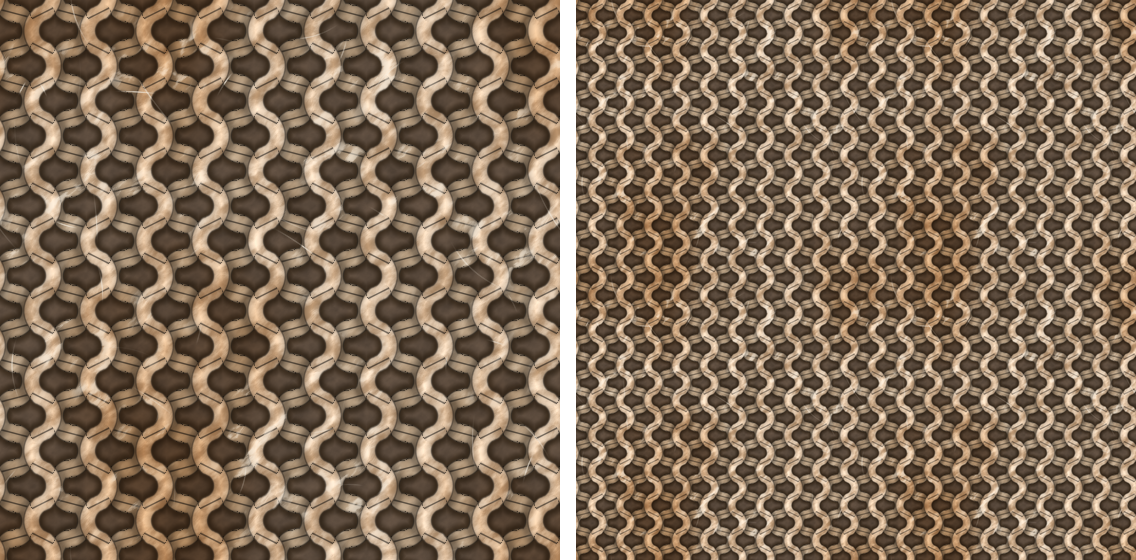
Left: one tile. Right: repeated 2 by 2.
A WebGL 1 fragment shader for this pattern:

```glsl
precision highp float;
uniform vec2 u_resolution;

#define COLUMNS 10.0
#define ROWS 8.0
#define HALF_PITCH 0.625     // half a wave, in column widths
#define RING_RADIUS 0.352
#define CORD 0.148           // half thickness of the cord
#define FRONT_SWING 0.195
#define BACK_SWING 0.27
#define OFFSET vec2(0.76, 0.70)
#define OUTLINE 0.035
#define SCRATCHES 44
#define STAIN 0.75

const float TAU = 6.2831853;

float hash(vec2 p) {
  return fract(sin(dot(p, vec2(127.1, 311.7))) * 43758.5453);
}

// Value noise that wraps after a whole number of cells
float noise(vec2 p, vec2 period) {
  vec2 i = floor(p), f = fract(p);
  f = f * f * (3.0 - 2.0 * f);
  vec2 a = mod(i, period), b = mod(i + 1.0, period);
  return mix(mix(hash(a), hash(vec2(b.x, a.y)), f.x),
             mix(hash(vec2(a.x, b.y)), hash(b), f.x), f.y);
}

float fbm(vec2 uv, vec2 cells) {
  float sum = 0.0, gain = 0.5;
  for (int i = 0; i < 4; i++) {
    sum += gain * noise(uv * cells, cells);
    cells *= 2.0;
    gain *= 0.5;
  }
  return sum / 0.9375;
}

// Round-ended arc, opening angle measured either side of +x
float arcDistance(vec2 q, float aperture) {
  vec2 u = vec2(abs(q.y), q.x);
  vec2 tip = vec2(sin(aperture), cos(aperture));
  float d = tip.y * u.x > tip.x * u.y ? length(u - tip * RING_RADIUS)
                                      : abs(length(u) - RING_RADIUS);
  return d - CORD;
}

// Column of alternating arcs: x = distance, y = gap to the seam between arcs
vec2 cordColumn(vec2 p, float swing, float aperture) {
  p.x -= floor(p.x + 0.5);
  float middle = floor(p.y / HALF_PITCH + 0.5);
  float d = 9.0, nearest = 9.0, second = 9.0;
  for (int i = -1; i <= 1; i++) {
    float k = middle + float(i);
    float side = mod(k, 2.0) < 0.5 ? -1.0 : 1.0;
    vec2 q = p - vec2(side * (swing - RING_RADIUS), k * HALF_PITCH);
    q.x *= side;
    float arc = arcDistance(q, aperture);
    float rank = length(q) + 8.0 * max(arc + 0.01, 0.0);
    d = min(d, arc);
    second = min(second, max(rank, nearest));
    nearest = min(nearest, rank);
  }
  return vec2(d, second - nearest);
}

// Rounded light across a cord, dark at its outline and seam
float cordShade(vec2 cord) {
  float dome = sqrt(clamp(-cord.x / CORD, 0.0, 1.0));
  float rim = smoothstep(0.0, OUTLINE, -cord.x);
  float seam = smoothstep(0.0, 0.05, cord.y);
  float hollow = smoothstep(0.0, 0.22, cord.y);
  return mix(0.66, 1.06, dome) * mix(0.5, 1.0, rim)
       * mix(0.5, 1.0, seam) * mix(0.88, 1.0, hollow);
}

// Thin curved scuffs scattered over the wrapped canvas
float scratches(vec2 uv) {
  float sum = 0.0;
  for (int i = 0; i < SCRATCHES; i++) {
    float id = float(i) + 1.0;
    vec2 d = uv - vec2(hash(vec2(id, 1.7)), hash(vec2(id, 5.3)));
    d -= floor(d + 0.5);
    float angle = TAU * hash(vec2(id, 9.1));
    float c = cos(angle), s = sin(angle);
    d = vec2(c * d.x + s * d.y, c * d.y - s * d.x);
    d.y += (hash(vec2(id, 3.9)) - 0.5) * 8.0 * d.x * d.x;
    float reach = mix(0.015, 0.09, pow(hash(vec2(id, 7.7)), 2.0));
    float fade = 1.0 - smoothstep(0.2 * reach, reach, abs(d.x));
    sum += fade * (1.0 - smoothstep(0.0003, 0.0022, abs(d.y))) * hash(vec2(id, 2.2));
  }
  return min(sum, 1.0);
}

void main() {
  vec2 uv = gl_FragCoord.xy / u_resolution;
  vec2 p = uv * vec2(COLUMNS, ROWS * 2.0 * HALF_PITCH) - OFFSET;
  float pixel = COLUMNS / u_resolution.x;

  // Wear: blotches, fine grain and slanted creases
  float blotch = smoothstep(0.38, 0.72, fbm(uv + 0.37, vec2(3.0)));
  float grain = fbm(uv, vec2(64.0));
  vec2 slant = vec2(uv.x + uv.y, uv.y - uv.x) + 0.03 * fbm(uv, vec2(14.0));
  float crease = fbm(slant, vec2(22.0, 46.0));
  float glint = smoothstep(0.56, 0.76, crease) * smoothstep(0.4, 0.75, fbm(uv, vec2(9.0)));
  float scuff = scratches(uv);

  vec2 front = cordColumn(p, FRONT_SWING, 1.3);
  vec2 back = cordColumn(p + vec2(0.5, HALF_PITCH), BACK_SWING, 1.7);

  // Dark ground, shadowed beside the cords
  float open = smoothstep(0.0, 0.16, min(front.x, back.x));
  vec3 color = mix(vec3(0.21, 0.16, 0.11), vec3(0.34, 0.28, 0.23), open);
  color *= 0.75 + 0.5 * mix(grain, crease, 0.5);

  // Back cord, then front cord
  vec3 backTone = mix(vec3(0.58, 0.48, 0.37), vec3(0.84, 0.75, 0.64), crease);
  backTone *= cordShade(back) * mix(0.68, 1.0, smoothstep(0.0, 0.2, front.x));
  color = mix(color, backTone, 1.0 - smoothstep(-pixel, pixel, back.x));

  vec3 frontTone = mix(vec3(0.67, 0.54, 0.41), vec3(0.95, 0.86, 0.76),
                       smoothstep(0.2, 0.75, mix(crease, grain, 0.3)));
  frontTone *= cordShade(front);
  color = mix(color, frontTone, 1.0 - smoothstep(-pixel, pixel, front.x));

  // Warm stains and pale scuffs over everything
  color *= mix(vec3(1.05), vec3(0.92, 0.78, 0.61), STAIN * blotch);
  float raised = 1.0 - smoothstep(-0.04, 0.02, min(front.x, back.x + 0.02));
  color = mix(color, vec3(0.97, 0.93, 0.87), 0.6 * glint * raised);
  color = mix(color, vec3(0.95, 0.92, 0.87), scuff * mix(0.22, 0.75, raised));
  gl_FragColor = vec4(clamp(color, 0.0, 1.0), 1.0);
}
```
